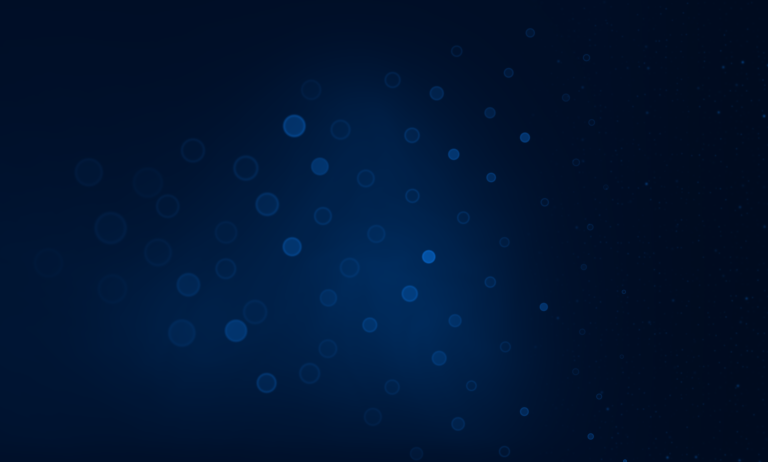
Give the GLSL for this background, as a Shadertoy shader.

```glsl
// Deep blue haze with drifting out-of-focus light discs that shrink to dust.
// Soft glows and layered sines form the haze; a loop scatters the discs,
// and cellular noise sprinkles fine specks over the dark right side.

#define DISC_COUNT 72
#define DISC_LEFT 0.04        // horizontal span of the discs
#define DISC_RIGHT 0.82
#define DISC_SIZE 0.038       // radius at the left edge, in canvas heights
#define DISC_SHRINK 0.041     // radius lost across the canvas width
#define CLOUD_AMOUNT 0.20
#define DUST_START 0.66
#define NIGHT vec3(0.000, 0.052, 0.145)
#define HAZE vec3(0.000, 0.132, 0.245)
#define LIGHT vec3(0.020, 0.200, 0.370)

float hash(vec2 p) {
    return fract(sin(dot(p, vec2(127.1, 311.7))) * 43758.545);
}

float glow(vec2 uv, vec2 center, vec2 spread) {
    vec2 d = (uv - center) / spread;
    return exp(-dot(d, d));
}

// Layered, warped sines, roughly -1 to 1
float clouds(vec2 p) {
    mat2 turn = mat2(0.8, 0.6, -0.6, 0.8);
    float sum = 0.0, weight = 0.5;
    p *= 5.0;
    for (int i = 0; i < 5; i++) {
        p += 0.6 * sin(p.yx * 1.3 + float(i));
        sum += weight * sin(p.x + 1.7) * cos(p.y * 0.9);
        p = turn * p * 1.9 + 2.3;
        weight *= 0.6;
    }
    return sum;
}

float hazeAmount(vec2 uv, vec2 p) {
    float haze = 0.45 * glow(uv, vec2(0.51, 0.40), vec2(0.13, 0.26));
    haze += 0.44 * glow(uv, vec2(0.42, 0.38), vec2(0.25, 0.37));
    haze += 0.25 * glow(uv, vec2(0.23, 0.27), vec2(0.11, 0.16));
    haze += 0.20 * glow(uv, vec2(0.48, 0.74), vec2(0.10, 0.15));
    haze += 0.18 * glow(uv, vec2(0.64, 0.24), vec2(0.12, 0.25));
    haze += 0.20 * glow(uv, vec2(0.00, 0.35), vec2(0.20, 0.42));
    haze *= 1.0 + CLOUD_AMOUNT * clouds(p);
    haze *= 1.0 - 0.75 * smoothstep(0.62, 0.86, uv.x);
    return haze * mix(0.65, 1.0, smoothstep(0.0, 0.06, uv.y));
}

// Soft filled disc with a thin brighter rim
float lightDisc(float d, float radius, float fill, float rim, float pixel) {
    float edge = 0.08 * radius + 0.6 * pixel;
    float body = 1.0 - smoothstep(radius - edge, radius + edge, d);
    float ring = (d - 0.92 * radius) / (0.09 * radius + 0.5 * pixel);
    return body * fill + rim * exp(-ring * ring);
}

float discs(vec2 p, float aspect, float pixel) {
    float sum = 0.0;
    for (int i = 0; i < DISC_COUNT; i++) {
        float id = float(i);
        float along = pow((id + 0.5) / float(DISC_COUNT), 0.62);
        float x = mix(DISC_LEFT, DISC_RIGHT, along);
        x += 0.05 * (hash(vec2(id, 1.0)) - 0.5);
        float spread = mix(0.30, 0.96, smoothstep(0.05, 0.65, x));
        float y = 0.47 + spread * (fract(id * 0.618 + 0.37) - 0.5);
        float radius = max(DISC_SIZE - DISC_SHRINK * x, 0.0045);
        radius *= mix(0.85, 1.1, hash(vec2(id, 2.0)));

        // Most discs are faint outlines, a few shine
        float shine = pow(hash(vec2(id, 3.0)), 5.0);
        float fade = mix(0.25, 1.0, smoothstep(0.08, 0.34, x));
        float fill = fade * mix(0.05, 0.85, shine);
        float rim = fade * mix(0.08, 0.28, hash(vec2(id, 4.0)));
        float d = length(p - vec2(x * aspect, y));
        sum += lightDisc(d, radius, fill, rim, pixel);
    }
    return sum;
}

// One speck per cell, mostly dim
float dust(vec2 p, float cells, float radius, float rarity) {
    vec2 cell = floor(p * cells);
    vec2 jitter = vec2(hash(cell + 3.1), hash(cell + 7.7));
    vec2 d = (p * cells - cell - mix(vec2(0.25), vec2(0.75), jitter)) / cells;
    float strength = pow(hash(cell + 13.3), rarity);
    return strength * exp(-dot(d, d) / (radius * radius));
}

void mainImage(out vec4 fragColor, in vec2 fragCoord) {
    vec2 uv = fragCoord / iResolution.xy;
    float aspect = iResolution.x / iResolution.y;
    float pixel = 1.0 / iResolution.y;
    vec2 p = vec2(uv.x * aspect, uv.y);

    // Haze over the night, darkest along the right
    vec3 color = NIGHT * (1.0 - 0.15 * smoothstep(0.75, 0.95, uv.x));
    color += HAZE * hazeAmount(uv, p);

    // Scattered lights
    color += LIGHT * discs(p, aspect, pixel);

    // Fine dust and a few sharper sparks
    float dustMask = smoothstep(DUST_START, DUST_START + 0.17, uv.x);
    float specks = 0.22 * dust(p, 85.0, 0.0022, 6.0);
    specks += 0.90 * dust(p + 0.37, 20.0, 0.0032, 9.0);
    color += LIGHT * specks * dustMask;

    fragColor = vec4(color, 1.0);
}
```
